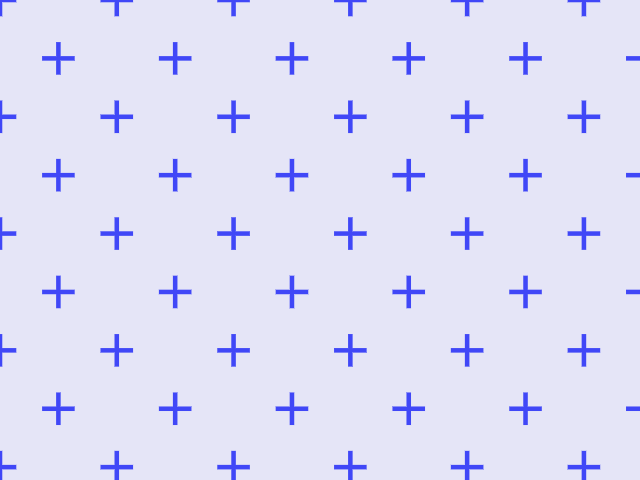
Write a Shadertoy shader that draws this pattern.

```glsl
float boxDistance(vec2 p, vec2 halfSize) {
    vec2 d = abs(p) - halfSize;
    return max(d.x, d.y);
}

float plusDistance(vec2 p) {
    vec2 arm = vec2(0.1395, 0.0195);
    return min(boxDistance(p, arm), boxDistance(p, arm.yx));
}

void mainImage(out vec4 fragColor, in vec2 fragCoord) {
    // Square cells anchored at the top left corner
    float cellSize = 0.2433 * iResolution.y;
    vec2 p = vec2(fragCoord.x, iResolution.y - fragCoord.y) / cellSize;

    // One plus on each cell corner, one in each cell centre
    vec2 corner = fract(p + 0.5) - 0.5;
    vec2 centre = fract(p) - 0.5;
    float d = min(plusDistance(corner), plusDistance(centre));

    // Edge smoothing over one pixel
    float ink = clamp(0.5 - d * cellSize, 0.0, 1.0);

    vec3 lavender = vec3(0.898, 0.898, 0.969);
    vec3 blue = vec3(0.25, 0.28, 0.97);
    fragColor = vec4(mix(lavender, blue, ink), 1.0);
}
```
